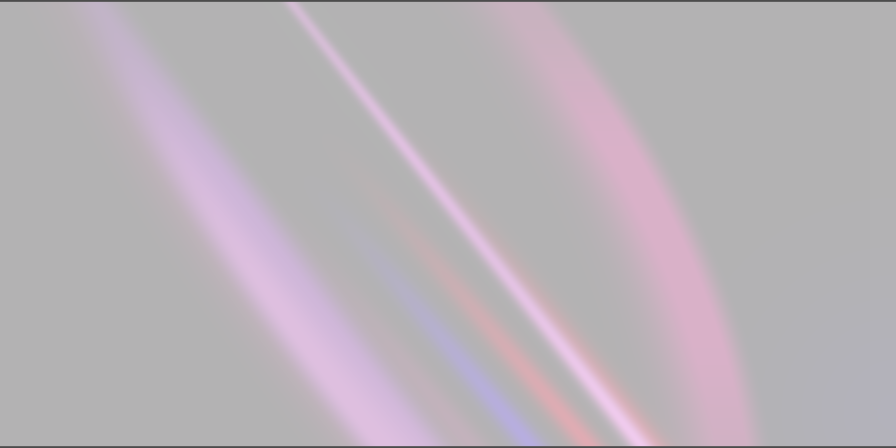
This background is drawn by a WebGL 2 fragment shader. Its source:

```glsl
#version 300 es
precision highp float;
// Soft pink, lilac and blue light streaks sweeping across a flat grey field.

#define GREY vec3(0.702, 0.700, 0.702)
#define LILAC vec3(0.800, 0.710, 0.845)
#define PALE_PINK vec3(0.880, 0.755, 0.880)
#define ROSE vec3(0.850, 0.695, 0.785)
#define CORAL vec3(0.890, 0.670, 0.700)
#define BLUE vec3(0.720, 0.680, 0.890)
#define BORDER_GREY vec3(0.300)
#define BORDER_WIDTH 0.0039

uniform vec2 u_resolution;
out vec4 fragColor;

// Bell falloff with separate widths left and right of the centre.
float bell(float d, float leftWidth, float rightWidth) {
  float k = d / (d < 0.0 ? leftWidth : rightWidth);
  return exp(-k * k);
}

// Sideways distance to a gently bent path; t runs from top to bottom.
float pathOffset(vec2 p, float start, float slope, float bend) {
  return p.x - (start + slope * p.y + bend * p.y * p.y);
}

// Wide lilac beam with a pale ridge along its left side.
vec3 wideBeam(vec3 col, vec2 p) {
  float ridge = pathOffset(p, 0.195, 0.50, 0.15);
  float rightEdge = pathOffset(p, 0.265, 0.74, 0.0);
  float body = smoothstep(-0.07, 0.03, ridge) * (1.0 - smoothstep(-0.06, 0.03, rightEdge));
  float strength = mix(0.55, 1.0, smoothstep(0.0, 0.45, p.y));
  col = mix(col, ROSE, 0.25 * strength * bell(ridge + 0.04, 0.07, 0.07));
  col = mix(col, LILAC, body * strength);
  float glow = bell(ridge - 0.01, 0.045, mix(0.04, 0.11, p.y * p.y));
  return mix(col, PALE_PINK, glow * smoothstep(0.05, 0.7, p.y) * 0.9);
}

// Faint streaks that fade in towards the bottom.
vec3 faintStreaks(vec3 col, vec2 p) {
  float pink = pathOffset(p, 0.24, 0.82, 0.0);
  float blue = pathOffset(p, 0.37, 0.82, 0.0);
  float coral = pathOffset(p, 0.48, 0.84, 0.0);
  col = mix(col, ROSE, 0.40 * bell(pink, 0.05, 0.04) * smoothstep(0.35, 1.0, p.y));
  col = mix(col, BLUE, 0.95 * bell(blue, 0.035, 0.035) * smoothstep(0.35, 1.05, p.y));
  return mix(col, CORAL, 0.95 * bell(coral, 0.035, 0.035) * smoothstep(0.25, 1.05, p.y));
}

// Narrow bright ray with a coral fringe on its right.
vec3 brightRay(vec3 col, vec2 p) {
  float d = pathOffset(p, 0.646, 0.78, 0.01);
  float width = mix(0.017, 0.028, p.y);
  col = mix(col, CORAL, 0.75 * bell(d - 0.025, 0.03, 0.04) * smoothstep(0.2, 1.0, p.y));
  vec3 core = PALE_PINK + vec3(0.06, 0.04, 0.05) * smoothstep(0.5, 1.0, p.y);
  return mix(col, core, bell(d, width, width) * mix(0.7, 1.0, smoothstep(0.0, 0.4, p.y)));
}

// Curved rose veil, crisp on the right and feathered on the left.
vec3 roseVeil(vec3 col, vec2 p) {
  float d = pathOffset(p, 1.224, 0.80, -0.32);
  float shape = bell(d + 0.065, 0.105, 0.2) * (1.0 - smoothstep(-0.055, 0.025, d));
  float strength = mix(0.55, 1.0, smoothstep(0.0, 0.35, p.y)) * mix(1.0, 0.8, smoothstep(0.75, 1.0, p.y));
  return mix(col, ROSE, min(1.0, 1.15 * shape) * strength);
}

void main() {
  vec2 uv = gl_FragCoord.xy / u_resolution;
  vec2 p = vec2(2.0 * uv.x, 1.0 - uv.y);

  vec3 col = GREY;
  // Cool haze in the lower right corner.
  col += vec3(0.0, 0.0, 0.03) * exp(-12.0 * dot(p - vec2(2.0, 0.92), p - vec2(2.0, 0.92)));

  col = wideBeam(col, p);
  col = faintStreaks(col, p);
  col = roseVeil(col, p);
  col = brightRay(col, p);

  // Thin dark rule along the top and bottom.
  float aa = 0.5 / u_resolution.y;
  float rim = min(uv.y, 1.0 - uv.y);
  col = mix(BORDER_GREY, col, smoothstep(BORDER_WIDTH - aa, BORDER_WIDTH + aa, rim));
  fragColor = vec4(col, 1.0);
}
```
